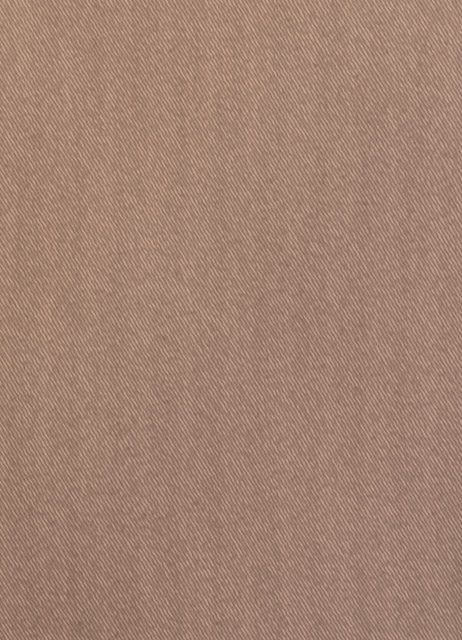
Give the GLSL for this texture, as a WebGL 2 fragment shader.

```glsl
#version 300 es
precision highp float;
// Tan cotton twill: fine steep diagonal ribs of short yarn floats under soft uneven light.

uniform vec2 u_resolution;
out vec4 fragColor;

float hash(vec2 p) {
    vec3 q = fract(vec3(p.xyx) * 0.1031);
    q += dot(q, q.yzx + 33.33);
    return fract((q.x + q.y) * q.z);
}

// Distance to the nearest scattered point, one point per unit cell
float cellular(vec2 p) {
    vec2 cell = floor(p);
    float nearest = 2.0;
    for (int y = -1; y <= 1; y++)
        for (int x = -1; x <= 1; x++) {
            vec2 c = cell + vec2(x, y);
            vec2 point = c + vec2(hash(c), hash(c + 71.0));
            nearest = min(nearest, distance(p, point));
        }
    return nearest;
}

// Brightness that drifts smoothly from one float to the next along a rib
float yarnTone(float rib, float along) {
    float k = floor(along);
    float a = hash(vec2(rib, k));
    float b = hash(vec2(rib, k + 1.0));
    return mix(a, b, smoothstep(0.0, 1.0, along - k)) - 0.5;
}

// Layered sines for the slow waviness of the cloth
float drift(vec2 p) {
    return 0.5 * sin(5.3 * p.x + 3.1 * p.y + 1.0)
         + 0.3 * sin(9.7 * p.x - 6.1 * p.y + 2.4)
         + 0.2 * sin(17.0 * p.x + 12.0 * p.y);
}

void main() {
    vec2 p = gl_FragCoord.xy / u_resolution.x;
    float top = u_resolution.y / u_resolution.x;
    float height = p.y / top;

    // Ribs run from upper left to lower right, about 118 across
    float phase = 118.0 * (p.x + p.y * 0.6) + 0.7 * drift(p);
    phase += 0.06 * sin(p.y * 310.0 + 4.0 * sin(p.x * 47.0));
    float rib = floor(phase);
    float profile = 0.5 - 0.5 * cos(6.2832 * phase);
    float detail = 1.0 - smoothstep(0.4, 0.65, 118.0 / u_resolution.x);

    // Each rib is broken into floats of uneven brightness
    float along = p.y * 125.0 + 7.0 * hash(vec2(rib, 5.0));
    float weave = 0.58 * (profile - 0.5) + 0.5 * profile * yarnTone(rib, along);

    // Fine fibre grain and faint lengthwise streaks
    float grain = 0.28 * (0.45 - cellular(p * vec2(150.0, 110.0)));
    float streak = 0.025 * sin(p.x * 61.0 + 2.0 * sin(p.y * 3.0))
                 + 0.02 * sin(p.x * 143.0 + sin(p.y * 5.0));

    // Light falls off toward the bottom and the lower left
    float light = 0.24 * (height - 0.5) + 0.07 * (p.x - 0.5) * (1.4 - height);
    light += 0.06 * drift(p * 0.8 + 2.0) + streak;
    float tone = 0.59 + light + detail * (weave + grain);

    // A few small dark slubs caught in the yarn
    vec2 speckPos = p * vec2(11.0, 13.0);
    float speck = 1.0 - smoothstep(0.02, 0.09, cellular(speckPos));
    tone -= 0.18 * speck * step(0.6, hash(floor(speckPos) + 19.0));

    vec3 shadow = vec3(0.49, 0.38, 0.32);
    vec3 highlight = vec3(0.73, 0.60, 0.53);
    vec3 color = mix(shadow, highlight, clamp(tone, -0.15, 1.25));

    // Cooler, pinker cast at the right and the bottom
    color += vec3(-0.004, 0.0, 0.014) * (p.x - height);
    fragColor = vec4(color, 1.0);
}
```
